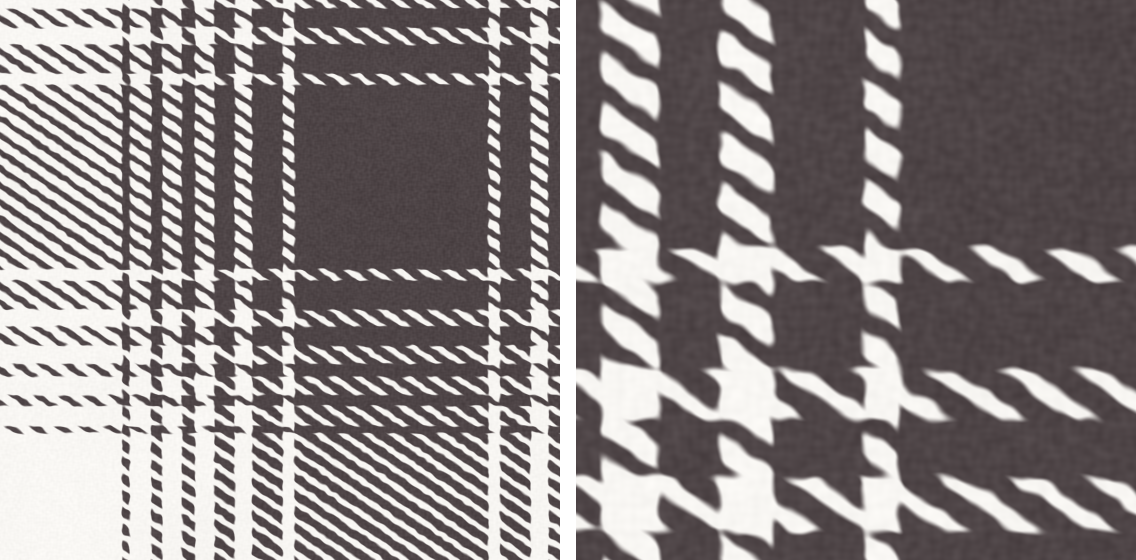
Left: the whole. Right: its middle third, enlarged.
This pattern is drawn by a WebGL 2 fragment shader. Its source:

```glsl
#version 300 es
precision highp float;

uniform vec2 u_resolution;
out vec4 fragColor;

const vec3 CHARCOAL = vec3(0.305, 0.268, 0.276);
const vec3 CREAM = vec3(0.972, 0.965, 0.952);

const vec2 BLOCK_CENTRE = vec2(0.699, 0.684);
const vec2 SETT_SCALE = vec2(1.0, 0.952);   // weft bands are slightly tighter
const float SETT_PERIOD = 1.5;
const float BLOCK_HALF = 0.1732;
const int BAND_COUNT = 5;
const float BAND_POS[BAND_COUNT] = float[](0.2214, 0.2982, 0.3626, 0.4193, 0.4740);
const float BAND_HALF[BAND_COUNT] = float[](0.0273, 0.0180, 0.0118, 0.0100, 0.0065);

const vec2 TWILL_FREQ = vec2(22.6, 33.4);   // diagonals per canvas side
const float TWILL_PHASE = 0.06;
const float TWILL_HALF = 0.205;             // half share of a period showing weft

vec2 hashGradient(vec2 cell) {
    vec3 q = fract(cell.xyx * vec3(0.1031, 0.1030, 0.0973));
    q += dot(q, q.yzx + 33.33);
    float angle = 6.2832 * fract((q.x + q.y) * q.z);
    return vec2(cos(angle), sin(angle));
}

float gradientNoise(vec2 p) {
    vec2 cell = floor(p);
    vec2 f = p - cell;
    vec2 u = f * f * f * (f * (f * 6.0 - 15.0) + 10.0);
    vec2 e = vec2(0.0, 1.0);
    float a = dot(hashGradient(cell), f);
    float b = dot(hashGradient(cell + e.yx), f - e.yx);
    float c = dot(hashGradient(cell + e.xy), f - e.xy);
    float d = dot(hashGradient(cell + e.yy), f - e.yy);
    return mix(mix(a, b, u.x), mix(c, d, u.x), u.y);
}

// Soft coverage from a signed distance, positive inside
float coverage(float dist, float softness) {
    return smoothstep(-softness, softness, dist);
}

// Signed distance to the dark bands, mirrored about the central block
float settDistance(float offset, float scale) {
    float s = offset / scale;
    s = abs(fract(s / SETT_PERIOD + 0.5) - 0.5) * SETT_PERIOD;
    float dist = BLOCK_HALF - s;
    for (int i = 0; i < BAND_COUNT; i++) {
        dist = max(dist, BAND_HALF[i] - abs(s - BAND_POS[i]));
    }
    return dist * scale;
}

// Signed distance to the diagonals where weft lies on top
float twillDistance(vec2 p, vec2 freq, float phase, float halfWidth) {
    float t = (1.0 - p.y) * freq.y - p.x * freq.x - phase;
    return (halfWidth - abs(fract(t + 0.5) - 0.5)) / length(freq);
}

// Ragged edges of the dyed threads
vec2 wobble(vec2 p, float freq, float amount) {
    return amount * vec2(gradientNoise(p * freq), gradientNoise(p * freq + 41.7));
}

// Fine woven grain, stretched along both thread directions
float clothGrain(vec2 p) {
    return gradientNoise(p * vec2(210.0, 110.0))
         + gradientNoise(p * vec2(120.0, 230.0) + 17.3)
         + 0.5 * gradientNoise(p * 38.0);
}

void main() {
    vec2 uv = gl_FragCoord.xy / u_resolution;
    float softness = max(0.0034, 1.0 / min(u_resolution.x, u_resolution.y));

    vec2 p = uv + wobble(uv, 65.0, 0.0035);
    vec2 offset = p - BLOCK_CENTRE;

    // Thread colours: 1 is dark
    float warp = coverage(settDistance(offset.x, SETT_SCALE.x), softness);
    float weft = coverage(settDistance(offset.y, SETT_SCALE.y), softness);

    // Twill picks which thread is visible
    float weftOnTop = coverage(twillDistance(p, TWILL_FREQ, TWILL_PHASE, TWILL_HALF), softness);
    float ink = smoothstep(0.08, 0.92, mix(warp, weft, weftOnTop));

    // Cloth grain and faint uneven shading
    float shade = clothGrain(uv) * mix(0.016, 0.032, ink);
    shade += 0.012 * gradientNoise(uv * 4.0);
    fragColor = vec4(clamp(mix(CREAM, CHARCOAL, ink) + shade, 0.0, 1.0), 1.0);
}
```
